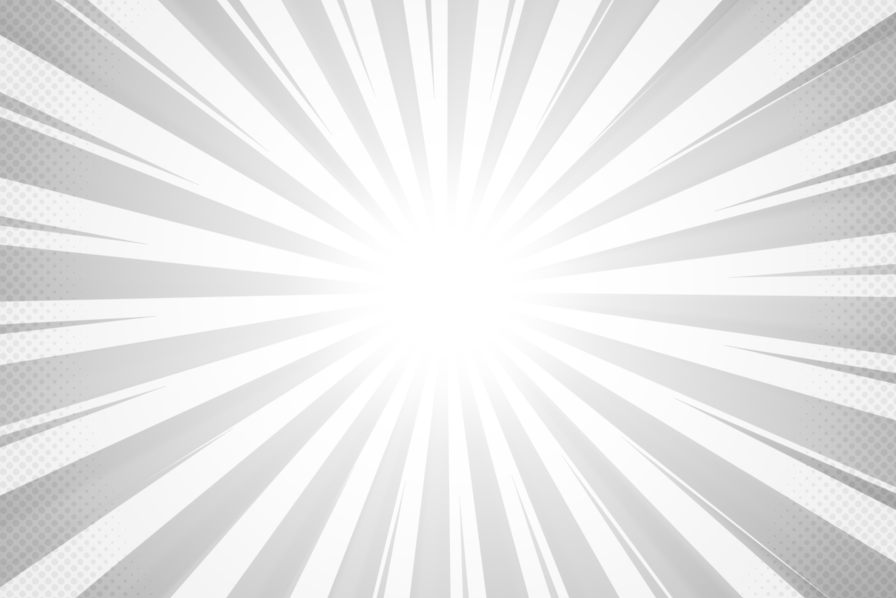
Write a Shadertoy shader that draws this background.

```glsl
// Pale sunburst: white rays fan out over grey from a bright glow, each split by
// a thin grey sliver near the rim, with halftone dots growing toward the sides.
// Rays repeat by angle, gently warped; slivers, streaks and dots are formulas.

float hash(float n) {
    return fract(sin(n * 91.345) * 4375.85);
}

// Smooth noise around the circle, seamless over the given count of cells.
float ringNoise(float turn, float cells) {
    float x = turn * cells;
    float cell = floor(x);
    float a = hash(mod(cell, cells));
    float b = hash(mod(cell + 1.0, cells));
    return mix(a, b, smoothstep(0.25, 0.75, x - cell));
}

// Coverage of the staggered dots, whose size follows the distance to the sides.
float halftone(vec2 p, float pixel) {
    float pitch = 0.0215;
    vec2 grid = mat2(1.0, 1.0, -1.0, 1.0) * p / pitch;
    float dist = length(fract(grid) - 0.5) * pitch / 1.414;
    float growth = smoothstep(0.56, 0.76, abs(p.x) + 0.5 * p.y * p.y);
    float radius = 0.0058 * growth;
    return smoothstep(pixel, -pixel, dist - radius) * smoothstep(0.0, 0.25, growth);
}

void mainImage(out vec4 fragColor, in vec2 fragCoord) {
    float pixel = 1.0 / iResolution.y;
    vec2 p = (fragCoord - vec2(0.4987, 0.512) * iResolution.xy) * pixel;
    float r = length(p);
    float theta = atan(p.y, p.x + 1e-6);
    float turn = fract(theta / 6.2831853);

    // Ray layout, in degrees: 24 rays with slightly uneven spacing
    float warp = 0.53 - 0.93 * cos(theta) + 0.9 * sin(2.0 * theta);
    float u = degrees(theta) - 3.7 - warp;
    float index = floor(u / 15.0 + 0.5);
    float local = u - 15.0 * index;
    float rayAngle = radians(15.0 * index);

    // White rays
    float halfWidth = 3.95 + 0.45 * sin(theta);
    float rayEdge = radians(abs(local) - halfWidth) * r;
    float ray = smoothstep(pixel, -pixel, rayEdge);

    // Slivers start on an ellipse and widen outward
    float start = 1.0 / length(vec2(cos(rayAngle) / 0.51, sin(rayAngle) / 0.31));
    start *= 0.9 + 0.2 * hash(mod(index, 24.0) + 7.0);
    float shift = -0.5 - 3.2 * sin(2.0 * rayAngle);
    float sliverEdge = radians(abs(local - shift)) * r - 0.03 * (r - start);
    float sliver = smoothstep(pixel, -pixel, sliverEdge) * step(start, r);

    // Grey ground with soft streaks, darkening away from the glow
    float falloff = max(r - 0.07, 0.0) * smoothstep(0.03, 0.28, r);
    float streak = ringNoise(turn, 96.0) - 0.5;
    float grey = 1.0 - 0.35 * falloff * (1.0 + 0.28 * streak);
    float white = 1.0 - 0.075 * falloff * smoothstep(0.1, 0.7, r);
    float tone = mix(grey, white, ray);

    // Darker slivers toward the right corners
    float accent = smoothstep(0.25, 0.7, p.x) * abs(sin(2.0 * rayAngle));
    tone = mix(tone, grey - 0.01 - 0.08 * accent, sliver * 0.9);

    // Halftone, then the central glow
    tone -= 0.05 * halftone(p, pixel);
    tone = mix(tone, 1.0, 0.8 * exp(-r * r / 0.012));

    fragColor = vec4(vec3(clamp(tone, 0.0, 1.0)), 1.0);
}
```
